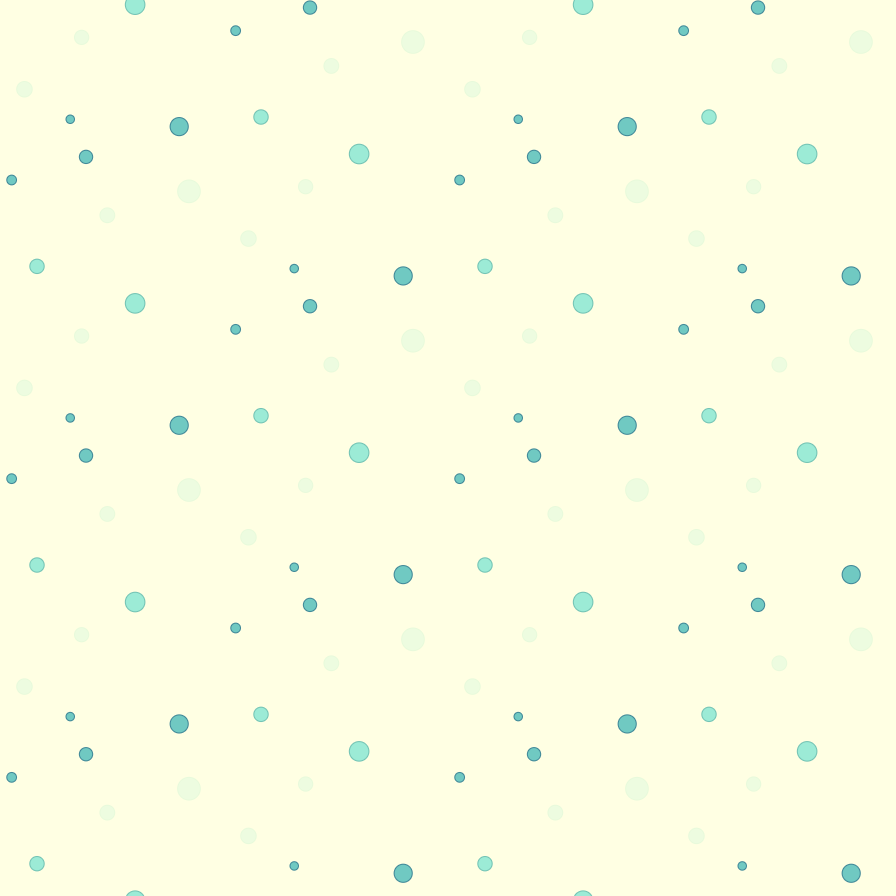
A three.js fragment shader for this pattern:

```glsl
varying vec2 vUv;

// Distance to the nearest copy of a point on the half-drop lattice, 2 across and 3 up
float latticeDistance(vec2 point) {
  vec2 cell = vec2(1.0 / 2.0, 1.0 / 3.0);
  float nearest = 1.0;
  for (int i = 0; i < 2; i++) {
    vec2 turns = (vUv - point) / cell + 0.5 * float(i);
    nearest = min(nearest, length((fract(turns + 0.5) - 0.5) * cell));
  }
  return nearest;
}

// Soft-edged disc coverage
float disc(float dist, float radius) {
  return clamp(0.5 + (radius - dist) / fwidth(vUv.x), 0.0, 1.0);
}

// Filled dot with a thin rim
void dot2(inout vec3 color, vec2 center, float radius, vec3 fill, vec3 rim) {
  float dist = latticeDistance(center);
  color = mix(color, rim, disc(dist, radius));
  color = mix(color, fill, disc(dist, radius - 0.0012));
}

void paleDot(inout vec3 color, vec2 center, float radius) {
  dot2(color, center, radius, vec3(0.93, 0.99, 0.88), vec3(0.91, 0.98, 0.86));
}

void mintDot(inout vec3 color, vec2 center, float radius) {
  dot2(color, center, radius, vec3(0.61, 0.92, 0.84), vec3(0.46, 0.77, 0.71));
}

void tealDot(inout vec3 color, vec2 center, float radius) {
  dot2(color, center, radius, vec3(0.44, 0.79, 0.76), vec3(0.26, 0.54, 0.60));
}

void main() {
  vec3 color = vec3(1.0, 1.0, 0.89);

  // Faint background dots
  paleDot(color, vec2(0.4609, 0.9531), 0.0132);
  paleDot(color, vec2(0.0911, 0.9583), 0.0085);
  paleDot(color, vec2(0.3698, 0.9264), 0.0088);
  paleDot(color, vec2(0.0273, 0.9004), 0.0092);

  // Mint dots
  mintDot(color, vec2(0.2913, 0.8694), 0.0086);
  mintDot(color, vec2(0.4008, 0.8281), 0.0115);

  // Teal dots
  tealDot(color, vec2(0.2000, 0.8587), 0.0107);
  tealDot(color, vec2(0.0960, 0.8249), 0.0080);
  tealDot(color, vec2(0.0784, 0.8669), 0.0053);
  tealDot(color, vec2(0.0130, 0.7991), 0.0060);

  gl_FragColor = vec4(color, 1.0);
}
```
